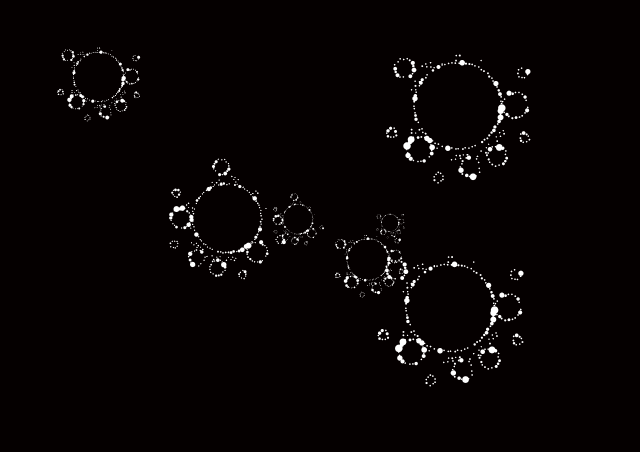
Write a Shadertoy shader that draws this pattern.

```glsl
const vec3 BACKGROUND = vec3(0.02, 0.0, 0.0);
const vec3 BEAD_COLOR = vec3(1.0);
const float TAU = 6.2831853;

// Lengths below are relative to the radius of a wreath's main ring
const int SATELLITES = 9;
const float WREATH_EXTENT = 2.2;
const float BEAD_SPACING = 0.08;
const float BEAD_MIN = 0.017;
const float BEAD_GROWTH = 0.07;
const float BEAD_WOBBLE = 0.02;
const float GAP_RATE = 0.06;
const float DUST_CELL = 0.085;
const float DUST_REACH = 0.24;
const float DUST_THRESHOLD = 0.2;

// Wreath layout in canvas heights: centre, main radius, rotation
const int WREATHS = 7;
const vec4 LAYOUT[WREATHS] = vec4[WREATHS](
    vec4(0.218, 0.830, 0.055, 0.0),
    vec4(1.013, 0.766, 0.096, 0.0),
    vec4(0.502, 0.517, 0.076, -0.85),
    vec4(0.659, 0.515, 0.033, -0.80),
    vec4(0.814, 0.426, 0.046, 0.1),
    vec4(0.863, 0.507, 0.019, 0.1),
    vec4(0.996, 0.319, 0.097, 0.0));

float hash(vec2 p) {
    return fract(sin(dot(p, vec2(127.1, 311.7))) * 43758.547);
}

vec2 gradient(vec2 cell) {
    float angle = TAU * hash(cell);
    return vec2(cos(angle), sin(angle));
}

float gradientNoise(vec2 p) {
    vec2 i = floor(p), f = p - i;
    vec2 u = f * f * (3.0 - 2.0 * f);
    vec2 e = vec2(1.0, 0.0);
    float low = mix(dot(gradient(i), f), dot(gradient(i + e), f - e), u.x);
    float high = mix(dot(gradient(i + e.yx), f - e.yx),
                     dot(gradient(i + e.xx), f - e.xx), u.x);
    return mix(low, high, u.y);
}

// Antialiased disc that dims once it is thinner than a pixel
float disc(vec2 offset, float radius, float pixel) {
    float edge = clamp((radius - length(offset)) / pixel + 0.5, 0.0, 1.0);
    return edge * min(1.0, 2.0 * radius / pixel);
}

// Ring of beads: only angular cells close to p are visited
float beadRing(vec2 p, float radius, float seed, float pixel) {
    float reach = BEAD_MIN + BEAD_GROWTH + BEAD_WOBBLE + pixel;
    if (abs(length(p) - radius) > reach) return 0.0;
    float count = floor(TAU * radius / BEAD_SPACING + 0.5);
    float home = floor(atan(p.y, p.x) / TAU * count);
    float growth = min(BEAD_GROWTH, 0.4 * radius);
    float cover = 0.0;
    for (int k = -2; k <= 2; k++) {
        float cell = mod(home + float(k), count);
        vec2 key = vec2(cell, seed * 17.0);
        float chance = hash(key);
        if (chance < GAP_RATE) continue;
        float angle = TAU * (cell + 0.3 + 0.4 * hash(key + 3.3)) / count;
        float track = radius + BEAD_WOBBLE * (2.0 * hash(key + 7.7) - 1.0);
        float size = BEAD_MIN + growth * pow(chance, 6.0);
        vec2 centre = track * vec2(cos(angle), sin(angle));
        cover = max(cover, disc(p - centre, size, pixel));
    }
    return cover;
}

// Satellite centre and radius; the last one sits alone past a wide gap
vec3 satellite(float index) {
    float radius = 0.19 + 0.1 * cos(2.51 * (index - 6.0));
    float angle = -2.75 + 0.46 * index + 1.6 * step(7.5, index);
    float away = 1.83 - 1.6 * radius + 0.05 * sin(4.0 * index);
    return vec3(away * vec2(cos(angle), sin(angle)), radius);
}

float wreath(vec2 p, float pixel) {
    vec2 cell = floor(p / DUST_CELL);
    vec2 cellCentre = (cell + 0.5) * DUST_CELL;
    float cover = beadRing(p, 1.0, 1.0, pixel);
    float satelliteGap = 1.0;
    for (int i = 0; i < SATELLITES; i++) {
        vec3 ring = satellite(float(i));
        cover = max(cover, beadRing(p - ring.xy, ring.z, float(i) + 2.0, pixel));
        satelliteGap = min(satelliteGap, length(cellCentre - ring.xy) - ring.z);
    }

    // Fine dust outside the main ring, denser where rings nearly meet
    float mainGap = length(cellCentre) - 1.0;
    float density = gradientNoise(cell * 0.27 + 4.6)
                  + 0.35 * (1.0 - smoothstep(0.04, 0.2, satelliteGap));
    if (min(mainGap, satelliteGap) > 0.04 && mainGap < DUST_REACH
        && density > DUST_THRESHOLD && hash(cell + 9.1) < 0.7) {
        vec2 jitter = vec2(hash(cell + 1.7), hash(cell + 5.9)) - 0.5;
        float size = BEAD_MIN * (0.8 + 0.5 * hash(cell + 2.2));
        vec2 centre = cellCentre + jitter * DUST_CELL * 0.5;
        cover = max(cover, disc(p - centre, size, pixel));
    }
    return cover;
}

void mainImage(out vec4 fragColor, in vec2 fragCoord) {
    vec2 uv = fragCoord / iResolution.y;
    float cover = 0.0;
    for (int i = 0; i < WREATHS; i++) {
        vec4 place = LAYOUT[i];
        vec2 p = (uv - place.xy) / place.z;
        if (length(p) > WREATH_EXTENT) continue;
        float c = cos(place.w), s = sin(place.w);
        p = mat2(c, -s, s, c) * p;
        cover = max(cover, wreath(p, 1.0 / (iResolution.y * place.z)));
    }
    fragColor = vec4(mix(BACKGROUND, BEAD_COLOR, cover), 1.0);
}
```
